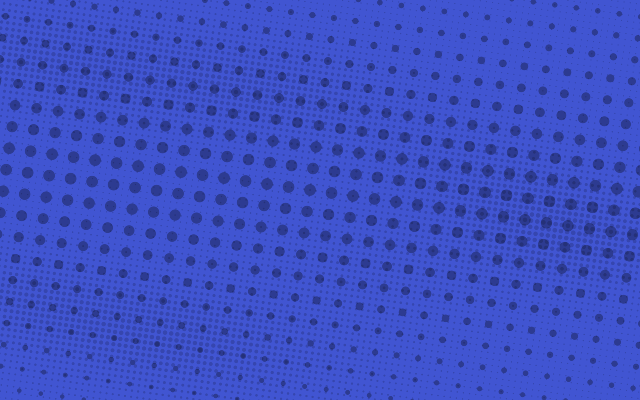
Reproduce this background procedurally as a WebGL 2 fragment shader.

```glsl
#version 300 es
precision highp float;
// Two tilted halftone screens on a flat blue ground: large dots that swell
// along a broad middle band, and a 3.5 times finer screen whose dots grow in
// soft patches. Each screen multiplies the ground, so overlaps turn darker.

uniform vec2 u_resolution;
out vec4 fragColor;

const vec2 ORIGIN = vec2(0.790, 0.6325);  // a point where both screens align
const float SPACING = 0.05425;            // large dot pitch, in canvas heights
const mat2 TILT = mat2(0.9905, -0.1375, 0.1375, 0.9905);

// Soft elliptical patch lying along the tilted rows
float patchAt(vec2 p, vec2 center, vec2 radii) {
    vec2 d = ((p - center) * TILT) / radii;
    return exp(-dot(d, d));
}

// Large dots: widest along a gently falling horizontal band
float largeRadius(vec2 p) {
    float d = (p.y - 0.583 + 0.05 * p.x) / 0.396;
    return 0.0042 + 0.0104 * exp(-d * d);
}

// Small dots: an arc from upper left to the right edge, and a lower left patch
float smallRadius(vec2 p) {
    float density = 0.85 * patchAt(p, vec2(0.15, 0.85), vec2(0.45, 0.15));
    density += 0.65 * patchAt(p, vec2(0.72, 0.77), vec2(0.32, 0.14));
    density += 0.50 * patchAt(p, vec2(1.18, 0.58), vec2(0.28, 0.14));
    density += 0.85 * patchAt(p, vec2(1.45, 0.41), vec2(0.30, 0.14));
    density += 0.45 * patchAt(p, vec2(0.94, 0.33), vec2(0.35, 0.14));
    density += 0.90 * patchAt(p, vec2(0.42, 0.16), vec2(0.48, 0.15));
    density += 0.40 * patchAt(p, vec2(0.00, 0.28), vec2(0.25, 0.12));
    return 0.0014 + 0.0046 * min(density, 1.0);
}

// Center of the screen cell that holds p
vec2 cellCenter(vec2 p, float pitch) {
    vec2 cell = floor((p - ORIGIN) * TILT / pitch + 0.5);
    return ORIGIN + TILT * (cell * pitch);
}

// Disc coverage with an edge one pixel wide
float disc(vec2 p, vec2 center, float radius) {
    float edge = 0.5 / u_resolution.y;
    return 1.0 - smoothstep(-edge, edge, length(p - center) - radius);
}

void main() {
    vec2 p = gl_FragCoord.xy / u_resolution.y;

    vec2 largeCenter = cellCenter(p, SPACING);
    vec2 smallCenter = cellCenter(p, SPACING / 3.5);
    float large = disc(p, largeCenter, largeRadius(largeCenter));
    float small = disc(p, smallCenter, smallRadius(smallCenter));

    // Ground colour, darkened by each screen in turn
    vec3 color = vec3(0.253, 0.333, 0.825);
    color *= mix(1.0, 0.69, large);
    color *= mix(1.0, 0.83, small);
    fragColor = vec4(color, 1.0);
}
```
